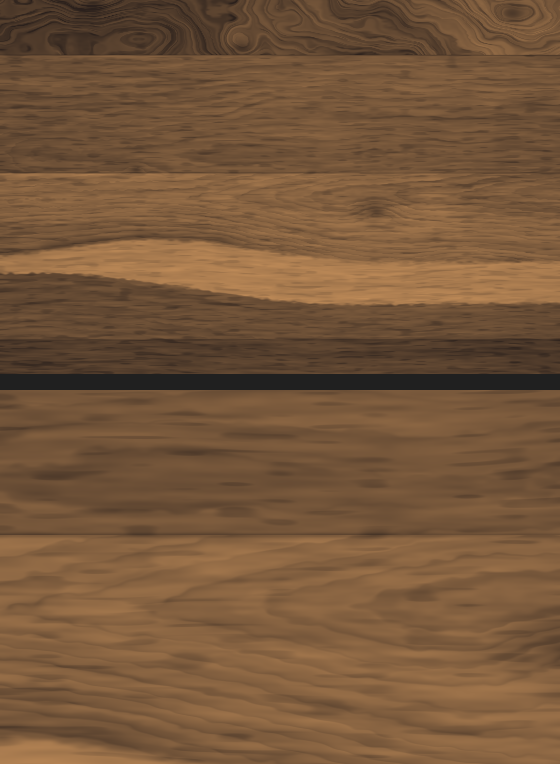
Top, the full canvas; bottom, a detail of the centre.
Give the GLSL for this texture, as a WebGL 1 fragment shader.

```glsl
precision highp float;
uniform vec2 u_resolution;

// Tuning, in units of canvas height
const vec3 DARK_WALNUT = vec3(0.29, 0.215, 0.158);
const vec3 PALE_SAPWOOD = vec3(0.70, 0.51, 0.325);
const float SEAM_LOW = 0.092;
const float SEAM_MID = 0.537;
const float SEAM_TOP = 0.852;
const float SEAM_WIDTH = 0.0022;
const float FIBRE_CONTRAST = 0.30;
const float PORE_CONTRAST = 0.17;
const vec2 MAIN_KNOT = vec2(1.01, 0.43);
const vec2 SMALL_KNOT = vec2(0.365, 0.547);
const vec2 EDGE_KNOT = vec2(0.0, 0.575);
const vec2 CROWN_KNOT = vec2(0.25, 0.985);
const vec2 BURL_KNOT = vec2(0.645, 0.873);
const vec2 CORNER_KNOT = vec2(1.37, 0.965);

float hash(vec2 p) {
  vec3 q = fract(p.xyx * 0.1031);
  q += dot(q, q.yzx + 33.33);
  return fract((q.x + q.y) * q.z);
}

float noise(vec2 p) {
  vec2 i = floor(p), f = fract(p);
  f = f * f * (3.0 - 2.0 * f);
  return mix(mix(hash(i), hash(i + vec2(1.0, 0.0)), f.x),
             mix(hash(i + vec2(0.0, 1.0)), hash(i + 1.0), f.x), f.y);
}

float fbm(vec2 p) {
  float sum = 0.0, amp = 0.53;
  for (int i = 0; i < 4; i++) {
    sum += amp * noise(p);
    p = p * 2.03 + 17.3;
    amp *= 0.5;
  }
  return sum;
}

float knot(vec2 p, vec2 centre, float radius) {
  vec2 q = (p - centre) * vec2(0.65, 1.0) / radius;
  return exp(-dot(q, q));
}

// Nested arches that point left and open to the right
float cathedral(vec2 p, vec2 apex, float reach, float depth) {
  float d = p.y - apex.y;
  float opening = smoothstep(0.0, reach, p.x - apex.x);
  return sqrt(d * d + 0.0003) - depth * opening * exp(-d * d / 0.02);
}

// Growth rings: broad bands, fine streaks and dark latewood lines
float rings(float f, float x, float density) {
  float u = f * density;
  float broad = noise(vec2(u * 0.45, x * 0.7 + 5.0));
  float fine = noise(vec2(u * 3.0, x * 2.0));
  float s = fract(u + 1.5 * noise(vec2(u * 0.3, x * 0.8)));
  float late = s * s * (1.0 - smoothstep(0.84, 1.0, s));
  return 0.9 * (broad - 0.5) + 0.5 * (fine - 0.5) - 0.75 * (late - 0.22);
}

void main() {
  vec2 p = gl_FragCoord.xy / u_resolution.y;
  float x = p.x, y = p.y;
  float warp = fbm(p * vec2(2.2, 6.0) + 3.0) - 0.5;
  float serration = noise(p * vec2(70.0, 190.0)) - 0.5;
  vec2 grainPos = vec2(x, y + 0.03 * warp);
  float tone, field;

  if (y > SEAM_TOP) {
    // Figured top board with sweeping grain
    float swirl = fbm(p * vec2(3.0, 4.5) + 7.0) - 0.5;
    field = 0.6 * y + 0.24 * smoothstep(0.25, 1.15, x) + 0.34 * swirl;
    field += 0.07 * knot(p, CROWN_KNOT, 0.06) + 0.06 * knot(p, BURL_KNOT, 0.04)
           + 0.08 * knot(p, CORNER_KNOT, 0.06);
    tone = 0.19 + 0.20 * smoothstep(1.0, 1.3, x) + 0.5 * swirl;
    tone += 0.32 * rings(field + 0.003 * serration, x, 46.0);
    tone -= 0.3 * (knot(p, CROWN_KNOT, 0.02) + knot(p, BURL_KNOT, 0.016)
          + knot(p, CORNER_KNOT, 0.02));
    grainPos = vec2(x, field * 0.9);
  } else if (y > SEAM_MID) {
    // Calm board with a soft peak and low arches
    float peak = exp(-pow((x - 0.78) / 0.16, 2.0) - pow((y - 0.74) / 0.08, 2.0));
    vec2 q = p + vec2(0.0, 0.09 * warp - 0.035 * peak);
    field = cathedral(q, vec2(0.17, 0.59), 0.55, 0.06);
    field += 0.03 * knot(p, EDGE_KNOT, 0.04) + 0.02 * knot(p, SMALL_KNOT, 0.02);
    tone = 0.33 + 0.08 * smoothstep(0.6, 0.78, y) + 0.25 * warp;
    tone += 0.22 * rings(field + 0.005 * serration, x, 34.0);
    tone -= 0.3 * knot(p, SMALL_KNOT, 0.009) + 0.1 * knot(p, EDGE_KNOT, 0.02);
  } else if (y > SEAM_LOW) {
    // Heartwood arches above a pale sapwood ribbon
    float upper = 0.297 + 0.058 * exp(-pow((x - 0.42) / 0.36, 2.0));
    float lower = mix(0.268, 0.187, smoothstep(0.1, 0.95, x));
    float edgeY = y + 0.006 * serration + 0.012 * warp;
    float aboveLower = smoothstep(lower - 0.004, lower + 0.004, edgeY);
    float aboveUpper = smoothstep(upper - 0.006, upper + 0.006, edgeY);
    float follow = 1.0 - smoothstep(0.33, 0.5, y);
    vec2 q = p + vec2(0.0, 0.06 * warp - (upper - 0.297) * follow);
    field = cathedral(q, vec2(0.4, 0.475), 0.65, 0.13)
          - 0.05 * smoothstep(1.1, 1.6, x) + 0.06 * knot(p, MAIN_KNOT, 0.045);
    float heart = 0.57 + 0.2 * warp + 0.28 * rings(field + 0.006 * serration, x, 44.0);
    heart -= 0.28 * knot(p, MAIN_KNOT - vec2(0.02, -0.012), 0.035)
           + 0.3 * knot(p, MAIN_KNOT, 0.012);
    heart += 0.14 * knot(p, vec2(1.17, 0.462), 0.05);
    heart -= 0.14 * exp(-abs(y - upper - 0.012) / 0.01);
    float sap = 0.93 + 0.12 * rings(y - 0.6 * upper + 0.02 * warp, x, 36.0);
    float base = 0.29 + 0.16 * rings(y - lower + 0.04 * warp + 0.005 * serration, x, 40.0);
    tone = mix(base, mix(sap, heart, aboveUpper), aboveLower);
    tone += 0.2 * smoothstep(0.522, 0.535, y) * (1.0 - smoothstep(0.4, 0.65, x));
  } else {
    // Dark straight-grained bottom board
    tone = 0.08 + 0.15 * warp + 0.14 * rings(y + 0.03 * warp, x, 38.0);
  }

  // Fine fibres and short dark pores
  float fibre = 0.6 * noise(grainPos * vec2(13.0, 150.0))
              + 0.4 * noise(grainPos * vec2(32.0, 260.0) + 9.0) - 0.5;
  float pore = smoothstep(0.62, 0.9, noise(grainPos * vec2(24.0, 210.0) + 31.0));
  tone += FIBRE_CONTRAST * fibre - PORE_CONTRAST * (pore - 0.12);

  // Joints between boards and gentle falloff at the sides
  float seam = min(abs(y - SEAM_LOW), min(abs(y - SEAM_MID), abs(y - SEAM_TOP)));
  tone -= 0.22 * (1.0 - smoothstep(0.0, SEAM_WIDTH * 1.6, seam));
  float side = abs(2.0 * gl_FragCoord.x / u_resolution.x - 1.0);
  tone -= 0.07 * side * side * side;

  gl_FragColor = vec4(mix(DARK_WALNUT, PALE_SAPWOOD, clamp(tone, -0.3, 1.15)), 1.0);
}
```
